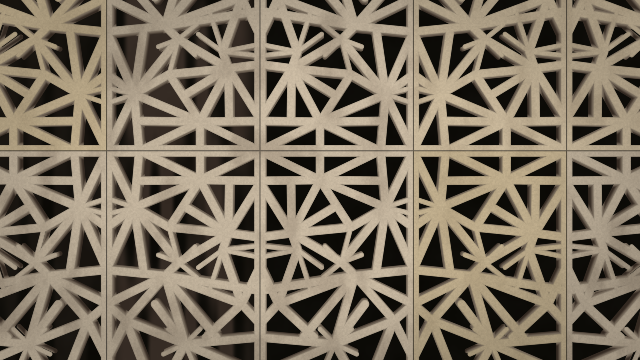
Give the GLSL for this pattern, as a WebGL 1 fragment shader.

```glsl
precision highp float;
// Pierced stone screen: mirrored panels of radiating bars before a dark interior.
uniform vec2 u_resolution;

// Lengths are in units of 1/768 of the canvas width.
const float CANVAS_WIDTH = 768.0;
const float PANEL_WIDTH = 184.0;
const float FIRST_SEAM_X = -56.0;
const float SEAM_Y = 251.0;
const vec2 VIEW_CENTER = vec2(384.0, 216.0);
const float BACK_SCALE = 0.981;
const float HALF_FRAME = 7.0;
const float HALF_BAR = 5.2;
const float HALF_TWIG = 3.0;
const float HALF_SEAM = 0.6;

const vec3 STONE = vec3(0.77, 0.71, 0.62);
const vec3 STAINED = vec3(0.66, 0.60, 0.52);
const vec3 OCHRE = vec3(0.76, 0.68, 0.52);
const vec3 SIDE_LIGHT = vec3(0.47, 0.42, 0.36);
const vec3 SIDE_DARK = vec3(0.20, 0.16, 0.13);
const vec3 INTERIOR = vec3(0.045, 0.04, 0.025);
const vec3 TIMBER = vec3(0.23, 0.185, 0.155);

// Hubs, measured from the panel's left edge and the horizontal seam.
const vec2 TOP_HUB = vec2(72.0, 35.0);
const vec2 RIGHT_HUB = vec2(151.0, 68.0);
const vec2 LEFT_HUB = vec2(38.0, 99.0);
const vec2 MID_HUB = vec2(109.0, 92.0);
const vec2 LEFT_STAR = vec2(45.0, 119.0);
const vec2 MID_STAR = vec2(98.0, 134.0);
const vec2 LOW_HUB = vec2(114.0, 150.0);
const vec2 EDGE_HUB = vec2(22.0, 184.0);
const vec2 FOOT_HUB = vec2(161.0, 204.0);
const vec2 FOOT_STAR = vec2(90.0, 232.0);

float hash(vec2 p) {
  vec3 q = fract(p.xyx * vec3(0.1031, 0.1030, 0.0973));
  q += dot(q, q.yzx + 33.33);
  return fract((q.x + q.y) * q.z);
}

float noise(vec2 p) {
  vec2 i = floor(p), f = fract(p);
  f = f * f * (3.0 - 2.0 * f);
  return mix(mix(hash(i), hash(i + vec2(1.0, 0.0)), f.x),
             mix(hash(i + vec2(0.0, 1.0)), hash(i + 1.0), f.x), f.y);
}

float fbm(vec2 p) {
  float sum = 0.0, gain = 0.5;
  for (int i = 0; i < 4; i++) {
    sum += gain * noise(p);
    p = p * 2.1 + 17.0;
    gain *= 0.5;
  }
  return sum;
}

float segment(vec2 p, vec2 a, vec2 b) {
  vec2 ab = b - a;
  return length(p - a - ab * clamp(dot(p - a, ab) / dot(ab, ab), 0.0, 1.0));
}

// Distance to four bars that leave one hub.
float fan(vec2 p, vec2 hub, vec2 a, vec2 b, vec2 c, vec2 d) {
  return min(min(segment(p, hub, a), segment(p, hub, b)),
             min(segment(p, hub, c), segment(p, hub, d)));
}

// Mirrors neighbouring panels into a single one.
vec2 foldPanel(vec2 p) {
  float x = mod(p.x - FIRST_SEAM_X, 2.0 * PANEL_WIDTH);
  return vec2(PANEL_WIDTH - abs(x - PANEL_WIDTH), abs(p.y - SEAM_Y));
}

// Signed distance to the screen, negative inside the stone.
float screenDistance(vec2 canvasPoint) {
  vec2 p = foldPanel(canvasPoint);
  float w = PANEL_WIDTH;
  float bars = fan(p, TOP_HUB, vec2(0.0), vec2(72.0, 0.0), vec2(144.0, 0.0), vec2(0.0, 36.0));
  bars = min(bars, fan(p, TOP_HUB, vec2(145.0, 36.0), RIGHT_HUB, MID_HUB, LEFT_HUB));
  bars = min(bars, fan(p, RIGHT_HUB, vec2(145.0, 0.0), vec2(w, 0.0), MID_HUB, MID_STAR));
  bars = min(bars, fan(p, RIGHT_HUB, vec2(w, 143.0), vec2(140.0, 143.0), vec2(w, 92.0), MID_HUB));
  bars = min(bars, fan(p, LEFT_HUB, vec2(37.0, 36.0), vec2(0.0, 38.0), vec2(92.0, 66.0), MID_HUB));
  bars = min(bars, fan(p, LEFT_HUB, vec2(0.0, 104.0), LEFT_STAR, MID_STAR, MID_HUB));
  bars = min(bars, fan(p, LOW_HUB, vec2(w, 143.0), vec2(w, 184.0), FOOT_HUB, MID_STAR));
  bars = min(bars, fan(p, LOW_HUB, vec2(0.0, 168.0), EDGE_HUB, vec2(52.0, 224.0), FOOT_STAR));
  bars = min(bars, fan(p, EDGE_HUB, vec2(0.0, 138.0), LEFT_STAR, vec2(0.0, 208.0), vec2(65.0, 224.0)));
  bars = min(bars, fan(p, FOOT_HUB, vec2(w, 184.0), vec2(w, 250.0), vec2(138.0, 262.0), FOOT_STAR));
  bars = min(bars, fan(p, FOOT_STAR, vec2(0.0, 224.0), vec2(126.0, 184.0), vec2(20.0, 262.0), vec2(108.0, 265.0)));
  float twigs = fan(p, RIGHT_HUB, vec2(w, 57.0), vec2(w, 76.0), vec2(170.0, 106.0), vec2(166.0, 40.0));
  twigs = min(twigs, fan(p, LEFT_STAR, vec2(0.0, 114.0), vec2(0.0, 128.0), vec2(74.0, 140.0), vec2(60.0, 165.0)));
  twigs = min(twigs, fan(p, MID_STAR, MID_HUB, vec2(78.0, 115.0), vec2(76.0, 152.0), vec2(122.0, 125.0)));
  twigs = min(twigs, fan(p, FOOT_STAR, vec2(72.0, 214.0), vec2(110.0, 214.0), vec2(116.0, 244.0), vec2(80.0, 255.0)));
  float frame = min(min(p.x, w - p.x), p.y);
  return min(frame - HALF_FRAME, min(bars - HALF_BAR, twigs - HALF_TWIG));
}

void main() {
  float pixel = CANVAS_WIDTH / u_resolution.x;
  vec2 p = gl_FragCoord.xy * pixel;
  vec2 panel = vec2(floor((p.x - FIRST_SEAM_X) / PANEL_WIDTH), step(SEAM_Y, p.y));

  // Interior with upright timber on the left.
  float timber = mix(0.25, 0.85, smoothstep(120.0, 150.0, p.x)) * (1.0 - smoothstep(285.0, 318.0, p.x));
  float slats = smoothstep(0.15, 0.65, noise(vec2(p.x * 0.07, p.y * 0.006)));
  vec3 color = mix(INTERIOR, TIMBER, timber * slats);
  color += 0.03 * (fbm(p * 0.035) - 0.4);

  // Cut sides of the stone, receding toward the view centre.
  float face = screenDistance(p);
  float back = screenDistance(VIEW_CENTER + (p - VIEW_CENTER) / BACK_SCALE);
  vec3 side = mix(SIDE_LIGHT, SIDE_DARK, smoothstep(0.0, 4.5, face));
  color = mix(color, side, 1.0 - smoothstep(-0.5 * pixel, 0.5 * pixel, back));

  // Weathered face with a slightly different tone on each panel.
  float stain = smoothstep(0.38, 0.75, fbm(p * vec2(0.035, 0.02)));
  vec3 stone = mix(STONE, STAINED, stain * 0.8);
  stone = mix(stone, OCHRE, 0.6 * step(0.65, hash(panel + 4.0)) + 0.3 * panel.y * step(2.5, panel.x));
  stone *= 0.97 + 0.06 * hash(panel + 9.0) + 0.12 * (fbm(p * 0.55) - 0.47);
  stone *= mix(0.82, 1.0, smoothstep(-2.5, -0.3, -face - 2.0));
  stone *= 1.0 - 0.16 * smoothstep(0.55, 1.15, length((p - VIEW_CENTER) / VIEW_CENTER));

  // Joints between panels.
  vec2 local = foldPanel(p);
  float joint = min(min(local.x, PANEL_WIDTH - local.x), local.y);
  stone *= mix(0.45, 1.0, smoothstep(HALF_SEAM - 0.5 * pixel, HALF_SEAM + 0.5 * pixel, joint));
  color = mix(color, stone, 1.0 - smoothstep(-0.5 * pixel, 0.5 * pixel, face));
  gl_FragColor = vec4(color, 1.0);
}
```
